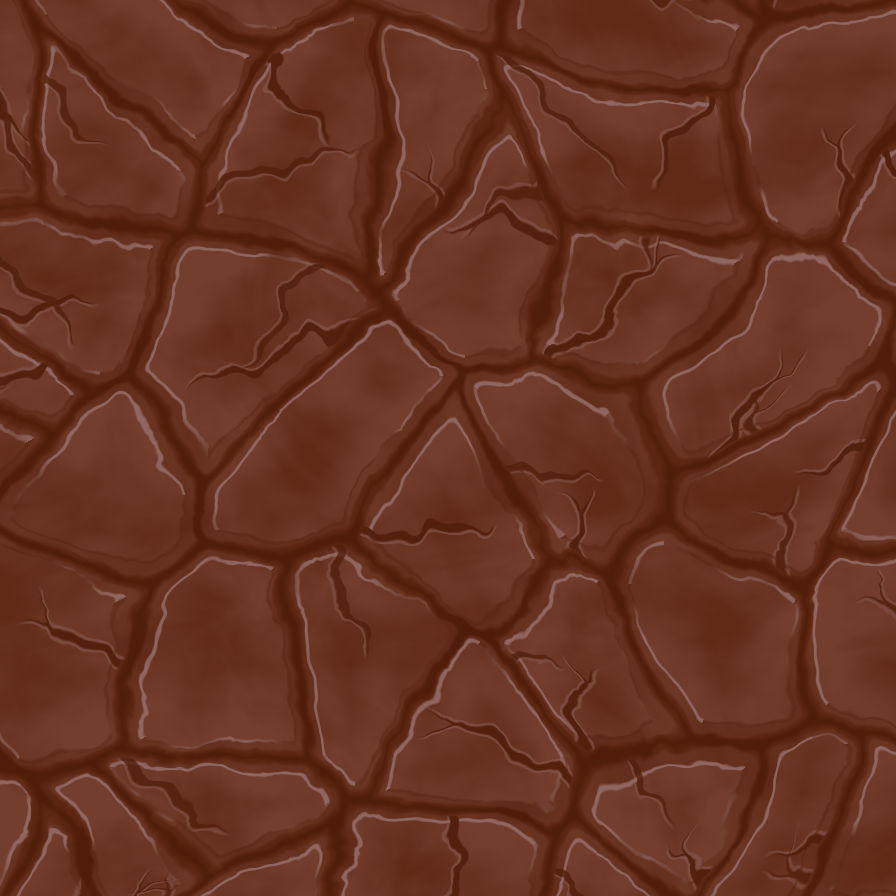
Write a Shadertoy shader that draws this texture.

```glsl
// Cracked red-brown stone plates with dark grooves, chipped rims and fine fissures.

struct Plate {
    float edge;    // distance to the nearest border
    vec2 outward;  // direction across that border
    vec2 local;    // position relative to the plate's site
    vec2 id;
};

vec2 hash2(vec2 p) {
    p = vec2(dot(p, vec2(127.1, 311.7)), dot(p, vec2(269.5, 183.3)));
    return fract(sin(p) * 43758.55);
}

// Layered sines, rotated and warped at every octave
float mottle(vec2 p) {
    float sum = 0.0, gain = 0.5;
    for (int i = 0; i < 5; i++) {
        p = mat2(0.8, 0.6, -0.6, 0.8) * p * 1.7 + 0.9 * sin(p.yx) + 2.3;
        sum += gain * sin(p.x) * sin(p.y);
        gain *= 0.6;
    }
    return sum;
}

vec2 site(vec2 cell) {
    return cell + hash2(cell);
}

float smoothMin(float a, float b, float k) {
    float h = max(k - abs(a - b), 0.0) / k;
    return min(a, b) - 0.25 * h * h * k;
}

// Cellular noise with slightly rounded border distance
Plate findPlate(vec2 p) {
    Plate plate;
    float nearest = 9.0;
    for (int y = -1; y <= 1; y++)
    for (int x = -1; x <= 1; x++) {
        vec2 cell = floor(p) + vec2(x, y);
        vec2 offset = p - site(cell);
        if (dot(offset, offset) < nearest) {
            nearest = dot(offset, offset);
            plate.id = cell;
            plate.local = offset;
        }
    }
    plate.edge = 2.0;
    float closest = 2.0;
    for (int y = -2; y <= 2; y++)
    for (int x = -2; x <= 2; x++) {
        if (x == 0 && y == 0) continue;
        vec2 across = site(plate.id + vec2(x, y)) - site(plate.id);
        vec2 dir = normalize(across);
        float d = dot(0.5 * across - plate.local, dir);
        if (d < closest) {
            closest = d;
            plate.outward = dir;
        }
        plate.edge = smoothMin(plate.edge, d, 0.05);
    }
    return plate;
}

// Tapering zigzag fissure, sometimes forked: x = dark core, y = pale lip
vec2 fissure(Plate plate, float seed) {
    vec2 rnd = hash2(plate.id + seed);
    float angle = 6.2832 * rnd.x;
    vec2 q = mat2(cos(angle), -sin(angle), sin(angle), cos(angle)) * plate.local;
    float tip = mix(-0.35, 0.3, rnd.y);
    q.y += 0.035 * sin(q.x * 13.0 + rnd.y * 40.0) + 0.015 * sin(q.x * 31.0);
    if (rnd.x > 0.6) q.y = abs(q.y) - 0.75 * max(tip + 0.16 - q.x, 0.0);
    float width = 0.022 * smoothstep(tip, tip + 0.4, q.x);
    float present = smoothstep(tip, tip + 0.08, q.x) * step(rnd.y, 0.7);
    float core = 1.0 - smoothstep(width - 0.004, width + 0.009, abs(q.y));
    float lip = 1.0 - smoothstep(0.003, 0.013, abs(q.y - width - 0.015));
    return present * vec2(core, lip);
}

void mainImage(out vec4 fragColor, in vec2 fragCoord) {
    vec2 p = 5.3 * fragCoord / iResolution.y + vec2(3.0, 8.0);
    vec2 chips = vec2(mottle(p * 3.5), mottle(p * 3.5 + 9.0));
    vec2 bends = vec2(mottle(p * 1.2), mottle(p * 1.2 + 4.0));
    Plate plate = findPlate(p + 0.14 * sin(p.yx * 1.9 + 1.0) + 0.11 * bends + 0.045 * chips);
    float brush = mottle(p * 1.3);
    float fine = mottle(p * 3.0 + 5.0);
    float edge = plate.edge;

    // Plate face: lighter rim, cloudy darker middle, faint strokes
    float tone = 0.72 + 0.55 * brush + 0.4 * fine - 0.45 * smoothstep(0.12, 0.42, edge)
               + 0.15 * mottle(p * vec2(5.0, 9.0));
    vec3 color = mix(vec3(0.378, 0.165, 0.09), vec3(0.455, 0.245, 0.185), clamp(tone, 0.0, 1.0));

    // Sloping bevel with a crisp, chipped upper rim
    float rim = 0.088 + 0.055 * mottle(p * 1.1 + 3.0) + 0.012 * chips.x;
    vec3 bevel = vec3(0.405, 0.193, 0.125) + 0.04 * fine;
    color = mix(bevel, color, smoothstep(rim - 0.008, rim + 0.008, edge));

    // Groove of uneven width with a darker bed
    float bank = 0.043 + 0.022 * mottle(p * 1.6 + 7.0);
    vec3 bed = mix(vec3(0.31, 0.113, 0.035), vec3(0.36, 0.15, 0.07),
                   smoothstep(0.0, 0.04, edge + 0.02 * fine));
    color = mix(bed, color, smoothstep(bank - 0.015, bank + 0.012, edge));

    // Fissures stay on the plate
    vec2 crack = max(fissure(plate, 31.7), 0.85 * fissure(plate, 58.3));
    crack *= smoothstep(0.03, 0.05, edge);
    color = mix(color, vec3(0.51, 0.33, 0.295), 0.7 * crack.y);
    color = mix(color, vec3(0.32, 0.122, 0.045), 0.95 * crack.x);

    // Broken pale line on lit rims, thin shadow line on the others
    float lit = smoothstep(-0.5, 0.4, dot(plate.outward, vec2(-0.5, 0.8)) + 1.3 * brush + 0.5 * fine);
    float crest = max(rim, bank + 0.012);
    float line = 1.0 - smoothstep(0.004, 0.015, abs(edge - crest));
    float onPlate = 1.0 - crack.x;
    color = mix(color, vec3(0.345, 0.14, 0.062), 0.45 * line * (1.0 - lit) * onPlate);
    color = mix(color, vec3(0.575, 0.42, 0.405), 0.9 * line * lit * onPlate);

    fragColor = vec4(color, 1.0);
}
```
